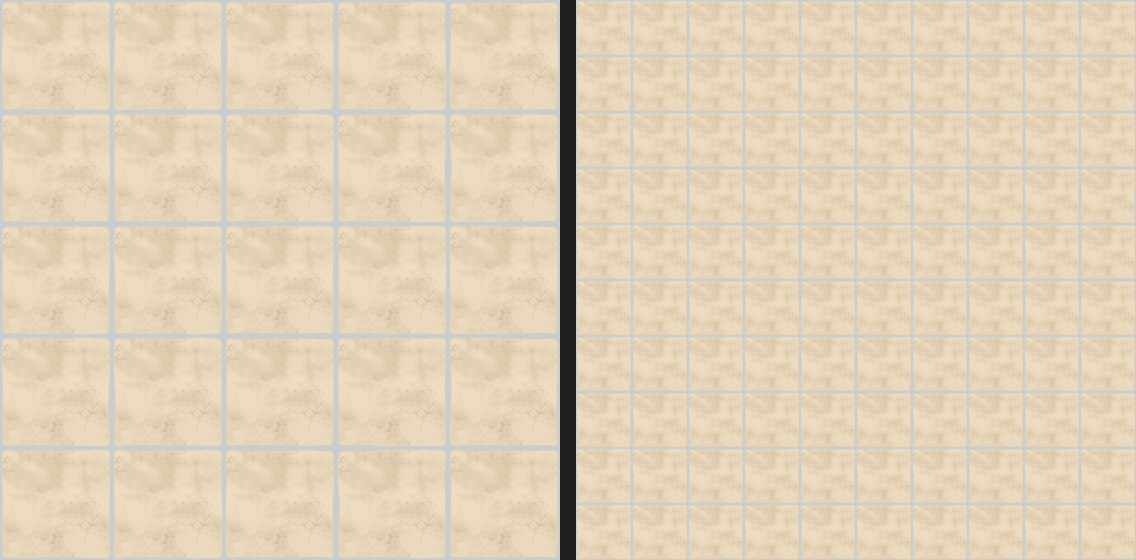
Left: one tile. Right: repeated 2 by 2.
This texture is drawn by a Shadertoy shader. Its source:

```glsl
// Five by five cream stone tiles with soft, slightly uneven edges in grey grout.
// Each tile is a rounded box; wrapping value noise gives the same stains, streaks
// and pits on every tile, while the wobble of the edges differs from tile to tile.

const float TILES = 5.0;
const float HALF_SIZE = 0.477;      // half a tile, in cells
const float CORNER = 0.035;
const float EDGE_SOFTNESS = 0.009;
const float EDGE_WOBBLE = 0.014;

const vec3 GROUT = vec3(0.80, 0.80, 0.80);
const vec3 CREAM = vec3(0.932, 0.864, 0.755);
const vec3 STAIN = vec3(0.775, 0.685, 0.565);

// Integer hash of a lattice point, 0 to 1
float hash(vec2 cell, float seed) {
    uvec3 v = uvec3(cell, seed) * uvec3(1597u, 3571u, 7919u);
    uint h = (v.x ^ (v.y << 8) ^ (v.z << 16)) + v.x * v.y + v.z;
    h = (h ^ (h >> 15)) * 73244475u;
    h = (h ^ (h >> 13)) * 73244475u;
    return float((h ^ (h >> 16)) & 65535u) / 65535.0;
}

// Value noise over the unit square, repeating after freq lattice cells
float noise(vec2 uv, vec2 freq, float seed) {
    vec2 p = uv * freq;
    vec2 f = fract(p);
    vec2 a = mod(floor(p), freq);
    vec2 b = mod(a + 1.0, freq);
    f = f * f * (3.0 - 2.0 * f);
    float low = mix(hash(a, seed), hash(vec2(b.x, a.y), seed), f.x);
    float high = mix(hash(vec2(a.x, b.y), seed), hash(b, seed), f.x);
    return mix(low, high, f.y);
}

// Layered noise, each octave twice as fine
float fbm(vec2 uv, vec2 freq, float seed) {
    float sum = 0.0;
    float weight = 0.5;
    for (int i = 0; i < 5; i++) {
        sum += weight * noise(uv, freq, seed + float(i));
        freq *= 2.0;
        weight *= 0.56;
    }
    return sum / 1.074;
}

float roundedBox(vec2 p, float halfSize, float radius) {
    vec2 q = abs(p) - halfSize + radius;
    return length(max(q, 0.0)) + min(max(q.x, q.y), 0.0) - radius;
}

// Worn stone surface in tile coordinates
vec3 stone(vec2 uv) {
    float warp = fbm(uv, vec2(6.0), 11.0) - 0.5;
    vec2 bent = uv + 0.09 * vec2(warp, -warp);

    // Broad clouds lie flat; streaks run down the upper part
    float clouds = fbm(bent, vec2(4.0, 7.0), 21.0);
    float streaks = fbm(bent, vec2(13.0, 3.0), 31.0);
    float stain = 0.36 * smoothstep(0.36, 0.76, clouds);
    stain += 0.22 * smoothstep(0.48, 0.78, streaks) * smoothstep(0.2, 0.9, uv.y);

    // Thin broken veins and clustered pits
    float vein = abs(fbm(bent, vec2(5.0, 8.0), 41.0) - 0.5);
    float patches = smoothstep(0.46, 0.66, fbm(uv, vec2(5.0, 6.0), 51.0));
    float pits = smoothstep(0.56, 0.85, noise(uv, vec2(46.0, 54.0), 61.0));
    stain += 0.20 * (1.0 - smoothstep(0.0, 0.03, vein)) * patches;
    stain += 0.30 * pits * patches;

    // Slightly deeper tone near the foot, then fine grain
    stain += 0.07 * (1.0 - smoothstep(0.0, 0.45, uv.y));
    float grain = noise(uv, vec2(80.0), 71.0) - 0.5;
    return mix(CREAM, STAIN, stain) + 0.022 * grain;
}

void mainImage(out vec4 fragColor, in vec2 fragCoord) {
    vec2 canvas = fragCoord / iResolution.xy;
    vec2 uv = fract(canvas * TILES);
    float pixel = TILES / min(iResolution.x, iResolution.y);

    // Uneven outline: slow drift across the canvas plus small chips
    float drift = noise(canvas, vec2(20.0), 81.0) - 0.5;
    float chips = noise(canvas, vec2(90.0), 91.0) - 0.5;
    float dist = roundedBox(uv - 0.5, HALF_SIZE, CORNER);
    dist += EDGE_WOBBLE * (drift + 0.4 * chips);

    float soft = max(EDGE_SOFTNESS, 0.7 * pixel);
    float tile = 1.0 - smoothstep(-soft, soft, dist);

    // A faint pale rim where the glaze thins
    vec3 surface = stone(uv);
    surface = mix(surface, CREAM, 0.3 * smoothstep(-0.03, 0.0, dist));

    fragColor = vec4(mix(GROUT, surface, tile), 1.0);
}
```
